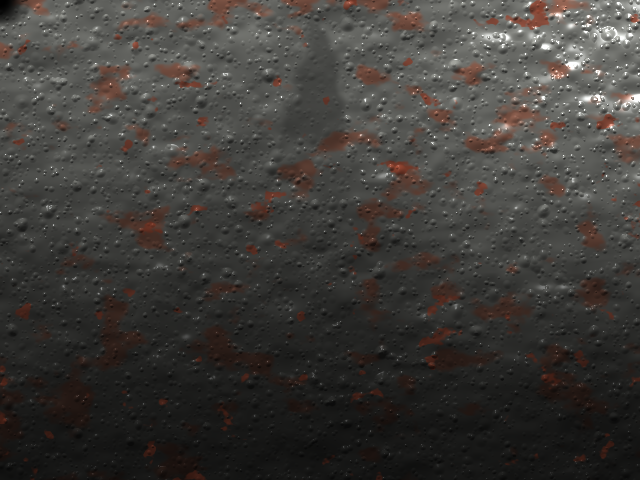
This texture is drawn by a Shadertoy shader. Its source:

```glsl
// Draws a glossy dark painted metal sheet with grainy bumps, wet glints and rust flecks.

const vec3 PAINT_TINT = vec3(1.0, 1.01, 0.97);
const vec3 RUST_TINT = vec3(1.55, 0.72, 0.46);
const vec3 BARE_RUST = vec3(0.56, 0.24, 0.16);
const vec3 GLINT_COLOR = vec3(0.97, 0.98, 1.0);
const float SHADOW_LEVEL = 0.075;  // paint brightness at the bottom
const float LIGHT_RANGE = 0.30;    // rise in brightness towards the top
const float RELIEF = 0.85;         // contrast of the lit bumps
const float COARSE_GRAIN = 27.0;   // bumps per canvas height
const float MEDIUM_GRAIN = 47.0;
const float FINE_GRAIN = 76.0;
const float SLOPE_STEP = 0.0015;

vec3 hash3(vec2 p) {
    vec3 q = fract(p.xyx * vec3(0.1031, 0.1030, 0.0973));
    q += dot(q, q.yxz + 33.33);
    return fract((q.xxy + q.yzz) * q.zyx);
}

float noise(vec2 p) {
    vec2 cell = floor(p), f = fract(p);
    f = f * f * (3.0 - 2.0 * f);
    float low = mix(hash3(cell).x, hash3(cell + vec2(1, 0)).x, f.x);
    float high = mix(hash3(cell + vec2(0, 1)).x, hash3(cell + vec2(1, 1)).x, f.x);
    return mix(low, high, f.y);
}

float fbm(vec2 p) {
    float sum = 0.0, weight = 0.5;
    for (int i = 0; i < 4; i++) {
        sum += weight * noise(p);
        p = mat2(1.6, 1.2, -1.2, 1.6) * p + 7.3;
        weight *= 0.5;
    }
    return sum / 0.9375;
}

// Scattered round grains, at most one per cell
float grains(vec2 p, float density) {
    vec2 cell = floor(p);
    float height = 0.0;
    for (int y = -1; y <= 1; y++)
    for (int x = -1; x <= 1; x++) {
        vec2 id = cell + vec2(x, y);
        vec3 rnd = hash3(id + 51.0);
        vec3 kind = hash3(id + 173.0);
        vec2 offset = p - id - 0.15 - 0.7 * rnd.xy;
        float radius = mix(0.22, 0.48, rnd.z);
        float dome = max(0.0, 1.0 - dot(offset, offset) / (radius * radius));
        float present = step(kind.x, density);
        height = max(height, present * radius * mix(0.08, 0.40, kind.y * kind.y) * dome * dome);
    }
    return height;
}

// Surface height: grains over soft ripples in the paint
float surface(vec2 p) {
    vec2 bent = p + 0.006 * vec2(noise(p * 31.0), noise(p * 31.0 + 9.0));
    float h = grains(bent * COARSE_GRAIN, 0.30) / COARSE_GRAIN;
    h += grains(bent * MEDIUM_GRAIN + 13.0, 0.60) / MEDIUM_GRAIN;
    h += grains(bent * FINE_GRAIN + 37.0, 0.55) / FINE_GRAIN;
    h += 0.16 * noise(bent * vec2(15.0, 21.0)) / 18.0;
    h += 0.15 * noise(bent * vec2(36.0, 48.0) + 5.0) / 42.0;
    return h;
}

void mainImage(out vec4 fragColor, in vec2 fragCoord) {
    vec2 p = fragCoord / iResolution.y;
    float across = fragCoord.x / iResolution.x;

    // Broad lighting: dark foot, bright head, glare at the upper right
    float glare = smoothstep(0.62, 1.0, across + 0.12 * (fbm(p * 5.0) - 0.5))
                * smoothstep(0.45, 0.95, p.y);
    float level = SHADOW_LEVEL + LIGHT_RANGE * smoothstep(-0.05, 1.05, p.y);
    level += 0.07 * smoothstep(0.5, 1.0, across) * smoothstep(0.1, 0.6, p.y);
    level += 0.05 * glare;
    level *= 0.85 + 0.30 * fbm(p * 4.0 + 2.0);

    // Smooth damp stain hanging from the top
    vec2 edge = 0.10 * (vec2(fbm(p * 9.0), fbm(p * 9.0 + 21.0)) - 0.5);
    vec2 q = p + edge - vec2(0.65, 0.83);
    float stain = 1.0 - smoothstep(-0.01, 0.02, max(abs(q.x) - 0.04 + 0.22 * q.y, abs(q.y) - 0.12));
    level *= 1.0 - 0.22 * stain;

    // Surface tilt from the height differences
    float h = surface(p);
    vec2 tilt = h - vec2(surface(p + vec2(SLOPE_STEP, 0.0)), surface(p + vec2(0.0, SLOPE_STEP)));
    tilt *= (1.0 - 0.6 * stain) / SLOPE_STEP;
    float shade = clamp(1.0 + RELIEF * dot(tilt, vec2(-0.25, 1.0)), 0.45, 1.6);

    // Rust: faint brown smears and a few bare red flecks
    float smear = smoothstep(0.60, 0.74, fbm(p * vec2(13.0, 20.0) + 40.0));
    float fleck = smoothstep(0.73, 0.79, fbm(p * vec2(19.0, 23.0) + 90.0));
    vec3 color = level * mix(PAINT_TINT, RUST_TINT * 0.85, 0.55 * smear);
    color = mix(color, BARE_RUST * (0.35 + 1.4 * level), 0.75 * fleck);
    color *= shade;

    // Glints where the tilt mirrors the lamp
    vec2 mirrorTilt = mix(vec2(-0.06, 0.40), vec2(0.02, 0.27), glare);
    vec2 miss = tilt - mirrorTilt;
    float glint = exp(-dot(miss, miss) / mix(0.010, 0.022, glare));
    float patchy = smoothstep(0.25, 0.75, noise(p * 29.0 + 3.0));
    float gloss = mix(0.14, 0.50, smoothstep(0.0, 0.9, p.y)) * mix(0.35, 1.2, patchy);
    gloss = mix(gloss, 0.85, glare);
    color += GLINT_COLOR * glint * gloss * (1.0 - 0.5 * fleck);

    // Dark upper left corner
    color *= smoothstep(0.01, 0.07, length(vec2(p.x, 1.0 - p.y)));
    fragColor = vec4(clamp(color, 0.0, 1.0), 1.0);
}
```
